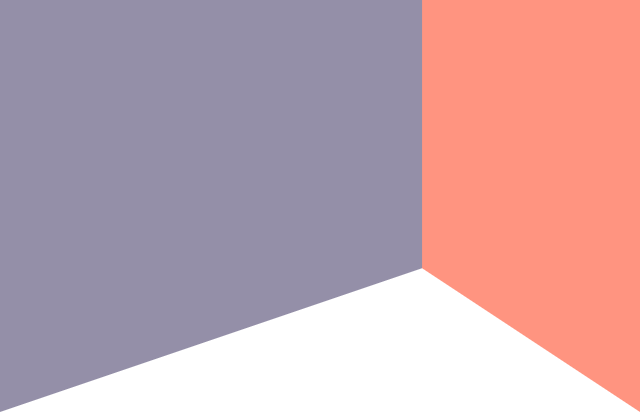
Write a Shadertoy shader that draws this background.

```glsl
// Coverage of the half plane to the left of the line from a to b
float leftOf(vec2 p, vec2 a, vec2 b) {
    vec2 along = normalize(b - a);
    float dist = dot(p - a, vec2(-along.y, along.x));
    return clamp(dist * iResolution.y + 0.5, 0.0, 1.0);
}

void mainImage(out vec4 fragColor, in vec2 fragCoord) {
    vec2 p = fragCoord / iResolution.y;
    float aspect = iResolution.x / iResolution.y;

    const vec3 mauveWall = vec3(0.580, 0.561, 0.659);
    const vec3 coralWall = vec3(1.000, 0.580, 0.502);
    const vec3 whiteFloor = vec3(1.0);

    // Point where both walls meet the floor
    vec2 corner = vec2(0.6595 * aspect, 0.349);

    // Two walls split by a vertical edge
    float leftSide = leftOf(p, corner, corner + vec2(0.0, 1.0));
    vec3 color = mix(coralWall, mauveWall, leftSide);

    // Floor below both skirting edges, out to the lower canvas corners
    float aboveLeft = leftOf(p, vec2(0.0), corner);
    float aboveRight = leftOf(p, corner, vec2(aspect, 0.0));
    color = mix(whiteFloor, color, max(aboveLeft, aboveRight));

    fragColor = vec4(color, 1.0);
}
```
